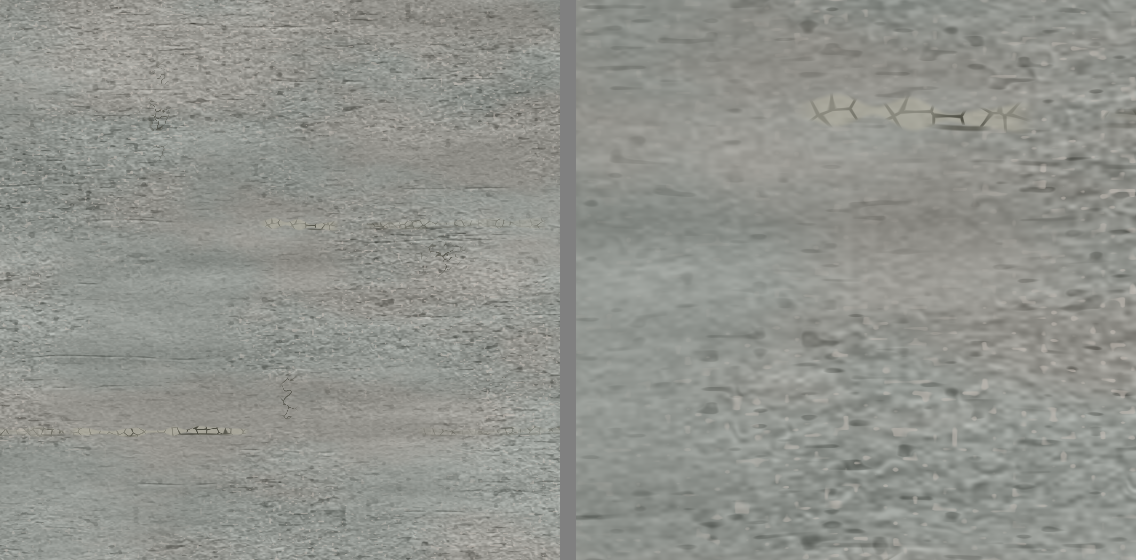
Left: the whole. Right: its middle third, enlarged.
Reproduce this texture procedurally as a three.js fragment shader.

```glsl
// Weathered grey paint on a horizontally grained board.
// Stretched noise gives stains, bands and embossed flakes; looped scratches,
// chipped seams and cell-edge cracks are laid over it.

varying vec2 vUv;

const vec3 PAINT = vec3(0.580, 0.584, 0.562);
const vec3 COOL_TINT = vec3(-0.020, 0.002, 0.006);
const vec3 WARM_FLECK = vec3(0.77, 0.74, 0.71);
const vec3 CHIP_CREAM = vec3(0.70, 0.69, 0.63);
const vec3 CRACK_DARK = vec3(0.25, 0.25, 0.21);
const vec2 STAIN_SCALE = vec2(3.5, 6.0);
const vec2 BAND_SCALE = vec2(2.5, 30.0);
const vec2 FLAKE_SCALE = vec2(85.0, 210.0);
const vec2 GRAIN_SCALE = vec2(210.0, 390.0);
const vec2 CRACK_SCALE = vec2(62.0, 72.0);
const float STAIN_CONTRAST = 0.14;
const float BAND_CONTRAST = 0.13;
const float FLAKE_CONTRAST = 0.085;
const float GRAIN_CONTRAST = 0.10;
const int SCRATCHES = 22;

float hash(vec2 p) {
  vec3 q = fract(vec3(p.xyx) * 0.1031);
  q += dot(q, q.yzx + 33.33);
  return fract((q.x + q.y) * q.z);
}

float noise(vec2 p) {
  vec2 cell = floor(p), f = fract(p);
  f = f * f * (3.0 - 2.0 * f);
  float low = mix(hash(cell), hash(cell + vec2(1.0, 0.0)), f.x);
  float high = mix(hash(cell + vec2(0.0, 1.0)), hash(cell + 1.0), f.x);
  return mix(low, high, f.y);
}

float fbm(vec2 p) {
  float sum = 0.0, weight = 0.5;
  for (int i = 0; i < 5; i++) {
    sum += weight * noise(p);
    p = p * 2.03 + 17.3;
    weight *= 0.5;
  }
  return sum / 0.97;
}

// Dark lines where the two nearest cell points are equally far.
float cellCracks(vec2 p, float width) {
  vec2 cell = floor(p), f = fract(p);
  float nearest = 4.0, second = 4.0;
  for (int j = -1; j <= 1; j++) {
    for (int i = -1; i <= 1; i++) {
      vec2 o = vec2(float(i), float(j));
      float d = length(o + vec2(hash(cell + o), hash(cell + o + 71.0)) - f);
      second = min(second, max(nearest, d));
      nearest = min(nearest, d);
    }
  }
  return 1.0 - smoothstep(width * 0.3, width, second - nearest);
}

float line(float d, float width) {
  return 1.0 - smoothstep(width * 0.3, width, abs(d));
}

float span(float x, float start, float end, float fade) {
  return smoothstep(start, start + fade, x) * (1.0 - smoothstep(end - fade, end, x));
}

// Chipped strip: cream paint remains, cracks and a broken dark lower edge.
vec3 addSeam(vec3 color, vec2 uv, float y, float start, float end, float strength) {
  float d = uv.y - y - 0.006 * (noise(vec2(uv.x * 14.0, y * 90.0)) - 0.5);
  float along = span(uv.x, start, end, 0.02) * strength;
  float halfHeight = 0.001 + 0.009 * noise(vec2(uv.x * 45.0, y * 40.0));
  float chip = along * (1.0 - smoothstep(halfHeight - 0.002, halfHeight + 0.002, abs(d)));
  float broken = smoothstep(0.35, 0.6, noise(vec2(uv.x * 30.0, y * 70.0)));
  color = mix(color, CHIP_CREAM, 0.65 * chip);
  float crack = chip * cellCracks(uv * CRACK_SCALE, 0.16) * (0.35 + 0.65 * broken);
  float edge = along * broken * line(d + 0.006, 0.0022);
  return mix(color, CRACK_DARK, max(0.9 * crack, 0.6 * edge));
}

// Loose patch of fine cracks fading from its centre.
vec3 addCrackPatch(vec3 color, vec2 uv, vec2 center, vec2 size) {
  float fade = 1.0 - smoothstep(0.3, 1.0, length((uv - center) / size));
  float gaps = smoothstep(0.42, 0.62, noise(uv * 70.0 + 9.0));
  vec2 warped = uv * CRACK_SCALE * 0.8 + 0.7 * noise(uv * 110.0);
  return mix(color, CRACK_DARK, 0.6 * fade * gaps * cellCracks(warped, 0.13));
}

void main() {
  vec2 uv = vUv;
  vec2 warp = uv + vec2(0.0, 0.008) * (noise(uv * vec2(12.0, 18.0)) - 0.5);

  // Broad stains, long bands and cool patches
  float stain = fbm(uv * STAIN_SCALE + 4.7) - 0.5;
  float band = fbm(warp * BAND_SCALE + 31.0) - 0.5;
  float rough = smoothstep(0.35, 0.65, fbm(uv * vec2(4.0, 7.0) + 53.0));
  float cool = smoothstep(0.38, 0.65, fbm(uv * vec2(3.0, 8.0) + 83.0));
  vec3 color = PAINT + STAIN_CONTRAST * stain + BAND_CONTRAST * band;
  color += COOL_TINT * (cool - 0.4);

  // Embossed flakes and fine grain
  vec2 flake = warp * FLAKE_SCALE + 1.6 * noise(uv * 90.0);
  float relief = noise(flake) - noise(flake + vec2(0.25, 0.75));
  float grain = noise(warp * GRAIN_SCALE + 11.0) - 0.5;
  color += (0.55 + 0.75 * rough) * (FLAKE_CONTRAST * relief + GRAIN_CONTRAST * grain);

  // Short dark nicks and pale flecks
  float nick = smoothstep(0.76, 0.92, noise(warp * vec2(70.0, 230.0) + 140.0));
  float fleck = smoothstep(0.78, 0.95, noise(warp * vec2(170.0, 300.0) + 230.0));
  color -= 0.13 * nick * (0.4 + 0.6 * rough);
  color = mix(color, WARM_FLECK, 0.55 * fleck * (0.2 + 0.8 * rough));

  // Long broken scratches with a pale lower lip
  for (int i = 0; i < SCRATCHES; i++) {
    float id = float(i) + 1.0;
    float start = hash(vec2(id, 3.0)) * 1.1 - 0.2;
    float end = start + 0.12 + 0.35 * hash(vec2(id, 5.0));
    float d = uv.y - hash(vec2(id, 8.0)) - 0.008 * (noise(vec2(uv.x * 9.0, id * 7.0)) - 0.5);
    float shown = span(uv.x, start, end, 0.05) * smoothstep(0.25, 0.65, noise(vec2(uv.x * 38.0, id * 13.0)));
    color += shown * (0.05 * line(d + 0.003, 0.003) - 0.11 * line(d, 0.002));
  }

  // Chipped seams and crack patches
  color = addSeam(color, uv, 0.599, 0.46, 0.61, 0.9);
  color = addSeam(color, uv, 0.600, 0.64, 0.98, 0.4);
  color = addSeam(color, uv, 0.229, 0.12, 0.45, 1.0);
  color = addSeam(color, uv, 0.228, -0.05, 0.13, 0.5);
  color = addSeam(color, uv, 0.230, 0.74, 1.05, 0.3);
  color = addCrackPatch(color, uv, vec2(0.79, 0.54), vec2(0.06, 0.045));
  color = addCrackPatch(color, uv, vec2(0.515, 0.29), vec2(0.02, 0.08));
  color = addCrackPatch(color, uv, vec2(0.285, 0.80), vec2(0.025, 0.12));

  gl_FragColor = vec4(clamp(color, 0.0, 1.0), 1.0);
}
```
